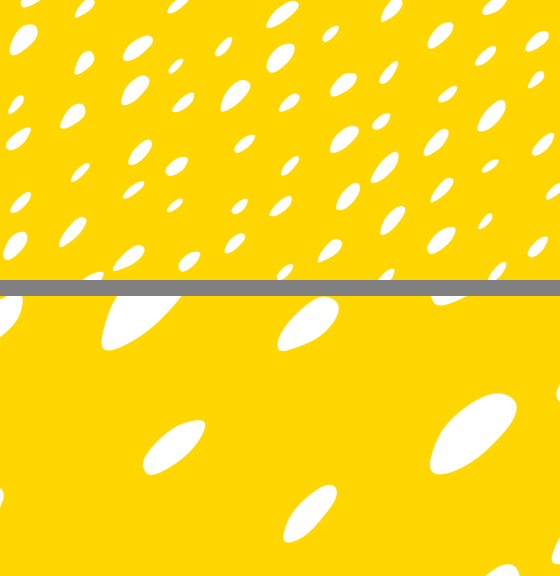
Top, the full canvas; bottom, a detail of the centre.
Reproduce this pattern procedurally as a Shadertoy shader.

```glsl
// Scattered white brush dabs, all leaning up to the right, on flat yellow.
// A jittered grid with shifted columns places the dabs; each one is a tapered,
// slightly wobbly ellipse of its own size, slimness and tilt.

float hash(vec2 p) {
    return fract(sin(dot(p, vec2(127.1, 311.7))) * 43758.5453);
}

// Approximate signed distance to a dab centred at the origin
float dabDistance(vec2 p, vec2 id) {
    // Tilt
    float angle = mix(0.65, 0.90, hash(id + 3.1));
    float c = cos(angle), s = sin(angle);
    p = vec2(c * p.x + s * p.y, c * p.y - s * p.x);

    // Half length and half width, narrower towards one end
    float halfLength = mix(0.035, 0.071, hash(id + 7.3));
    float slimness = mix(0.33, 0.47, hash(id + 11.9));
    float taper = mix(-0.1, 0.28, hash(id + 17.7));
    float along = clamp(p.x / halfLength, -1.0, 1.0);
    vec2 radii = halfLength * vec2(1.0, slimness * (1.0 + taper * along));

    // Hand-drawn outline
    vec2 q = p / radii + 1e-4;
    float turn = atan(q.y, q.x);
    float phase = 6.2832 * hash(id + 23.5);
    float outline = 1.0 + 0.04 * sin(2.0 * turn + phase)
                        + 0.035 * sin(3.0 * turn + 2.0 * phase)
                        + 0.015 * sin(5.0 * turn - phase);
    float len = length(q);
    return (len - outline) * len / length(q / radii);
}

void mainImage(out vec4 fragColor, in vec2 fragCoord) {
    const float cellSize = 0.186;
    vec2 uv = fragCoord / iResolution.y;
    float nearest = 1.0;

    // Nearest dab among the neighbouring cells
    for (int i = -1; i <= 1; i++) {
        float column = floor(uv.x / cellSize) + float(i);
        float shift = 0.5 * mod(column, 2.0) + 0.25 * hash(vec2(column, 41.0));
        float row = floor(uv.y / cellSize - shift);
        for (int j = -1; j <= 1; j++) {
            vec2 id = vec2(column, row + float(j));
            vec2 jitter = 0.42 * (vec2(hash(id), hash(id + 29.3)) - 0.5);
            vec2 centre = (id + vec2(0.5, 0.5 + shift) + jitter) * cellSize;
            nearest = min(nearest, dabDistance(uv - centre, id));
        }
    }

    // White paint over yellow with a soft one-pixel edge
    float edge = 0.75 / iResolution.y;
    float paint = 1.0 - smoothstep(-edge, edge, nearest);
    vec3 yellow = vec3(1.0, 0.84, 0.0);
    fragColor = vec4(mix(yellow, vec3(1.0), paint), 1.0);
}
```
